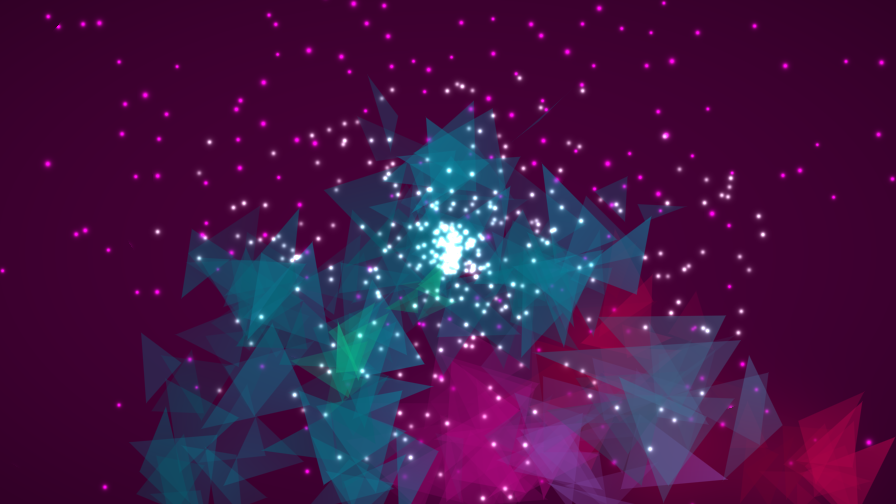
A WebGL 1 fragment shader for this background:

```glsl
precision highp float;
// Translucent teal and magenta shards under a white spark burst, on a dark plum field.

uniform vec2 u_resolution;

// Colours
const vec3 PLUM    = vec3(0.275, 0.000, 0.215);
const vec3 TEAL    = vec3(0.030, 0.480, 0.570);
const vec3 SLATE   = vec3(0.270, 0.450, 0.600);
const vec3 GREEN   = vec3(0.050, 0.720, 0.520);
const vec3 CRIMSON = vec3(0.620, 0.010, 0.260);
const vec3 MAGENTA = vec3(0.660, 0.030, 0.480);
const vec3 MAUVE   = vec3(0.520, 0.280, 0.660);
const vec3 FLECK   = vec3(0.780, 0.020, 0.720);
const vec3 SPARK   = vec3(0.950, 1.000, 0.980);

// Layout, in canvas heights
const vec2 CENTRE = vec2(0.8889, 0.5);
const vec2 BURST = vec2(0.893, 0.505);
const vec2 BURST_REACH = vec2(0.62, 0.54);
const float BURST_FOCUS = 1.9;
const float SPARK_RADIUS = 0.0042;
const float FLECK_RADIUS = 0.0042;
const float FLECK_CELL = 0.075;
const float FLECK_DENSITY = 0.48;
const float SHARD_ALPHA = 0.27;
const int MAX_SHARDS = 26;
const int SPARKS = 350;
const float TAU = 6.28318;

vec4 hash4(float n) {
  vec4 q = fract(n * vec4(0.1031, 0.1030, 0.0973, 0.1099));
  q += dot(q, q.wzxy + 33.33);
  return fract((q.xxyz + q.yzzw) * q.zywx);
}

vec2 polar(float angle, float radius) {
  return radius * vec2(cos(angle), sin(angle));
}

float cross2(vec2 a, vec2 b) { return a.x * b.y - a.y * b.x; }

// Signed distance to the line a-b, positive on its left
float edgeSide(vec2 p, vec2 a, vec2 b) {
  return cross2(normalize(b - a), p - a);
}

// Smooth coverage of a triangle with either winding
float triangle(vec2 p, vec2 a, vec2 b, vec2 c) {
  float winding = sign(cross2(b - a, c - a));
  float d = min(edgeSide(p, a, b) * winding,
            min(edgeSide(p, b, c) * winding, edgeSide(p, c, a) * winding));
  float soft = 0.8 / u_resolution.y;
  return smoothstep(-soft, soft, d);
}

// Blend a cluster of random triangles over col
vec3 shards(vec3 col, vec2 p, vec2 centre, vec2 spread, float size,
            vec3 tint, float count, float seed) {
  for (int i = 0; i < MAX_SHARDS; i++) {
    if (float(i) >= count) break;
    vec4 h = hash4(seed + float(i));
    vec2 q = p - centre - spread * (h.xy + h.zw - 1.0);
    if (dot(q, q) > 2.0 * size * size) continue;
    vec4 g = hash4(seed + float(i) + 711.0);
    vec3 r = size * mix(vec3(0.3), vec3(1.4), g.yzw);
    float turn = TAU * g.x;
    float cover = triangle(q, polar(turn, r.x),
                              polar(turn + 2.1 + 0.9 * (h.z - 0.5), r.y),
                              polar(turn + 4.2 + 0.9 * (h.w - 0.5), r.z));
    float sheen = 1.0 + 0.3 * dot(q, polar(turn, 1.0)) / size;
    col = mix(col, tint * (0.7 + 0.5 * h.x), cover * SHARD_ALPHA * sheen * (0.5 + g.y));
  }
  return col;
}

float glow(vec2 p, vec2 centre, float radius) {
  vec2 q = (p - centre) / radius;
  return exp(-dot(q, q));
}

// Two layers of jittered cells, thinning away from the upper middle
float flecks(vec2 p) {
  float light = 0.0;
  for (int layer = 0; layer < 2; layer++) {
    float k = float(layer);
    vec2 g = p / FLECK_CELL + k * vec2(7.37, 3.61);
    vec2 cell = floor(g);
    vec4 h = hash4(cell.x * 17.0 + cell.y * 61.0 + k * 131.0 + 400.0);
    vec2 offset = (fract(g) - 0.2 - 0.6 * h.xy) * FLECK_CELL;
    vec2 away = (p - vec2(0.95, 0.68)) / vec2(0.85, 0.52);
    float present = step(h.z, FLECK_DENSITY * exp(-dot(away, away)));
    float radius = FLECK_RADIUS * (0.7 + 0.5 * h.w);
    light += present * (glow(offset, vec2(0.0), radius)
                      + 0.25 * glow(offset, vec2(0.0), 2.0 * radius));
  }
  return light;
}

// White points crowding toward the burst centre
float sparks(vec2 p) {
  float light = 0.0;
  for (int i = 0; i < SPARKS; i++) {
    vec4 h = hash4(float(i) + 1301.0);
    vec2 arm = polar(TAU * h.x, pow(h.y, BURST_FOCUS)) * BURST_REACH;
    arm.y *= arm.y > 0.0 ? 0.62 : 1.0;
    vec2 q = p - BURST - arm - 0.05 * (h.zw - 0.5) * vec2(0.8, 1.8);
    float d = dot(q, q) / (SPARK_RADIUS * SPARK_RADIUS);
    if (d < 20.0) light += (0.45 + 0.5 * h.z) * (exp(-d) + 0.18 * exp(-0.2 * d));
  }
  return light;
}

void main() {
  vec2 p = (gl_FragCoord.xy - 0.5 * u_resolution) / u_resolution.y + CENTRE;
  vec2 v = (p - CENTRE) / vec2(0.889, 0.5);
  vec3 col = PLUM * (1.0 - 0.15 * dot(v, v));
  col += FLECK * flecks(p);

  // Soft light under the warm side
  col = mix(col, CRIMSON, 0.50 * glow(p, vec2(1.18, 0.32), 0.10));
  col = mix(col, CRIMSON, 0.45 * glow(p, vec2(1.33, 0.12), 0.15));
  col = mix(col, CRIMSON, 0.35 * glow(p, vec2(1.56, 0.07), 0.12));
  col = mix(col, MAGENTA, 0.35 * glow(p, vec2(0.90, 0.12), 0.12));

  // Warm clusters
  col = shards(col, p, vec2(1.57, 0.07), vec2(0.18, 0.14), 0.09, CRIMSON, 14.0, 20.0);
  col = shards(col, p, vec2(1.22, 0.27), vec2(0.22, 0.18), 0.09, CRIMSON, 12.0, 60.0);
  col = shards(col, p, vec2(0.99, 0.12), vec2(0.24, 0.15), 0.10, MAGENTA, 24.0, 100.0);
  col = shards(col, p, vec2(1.15, 0.12), vec2(0.30, 0.17), 0.10, MAUVE, 18.0, 140.0);

  // Cool clusters, arching from lower left over the burst to lower right
  col = shards(col, p, vec2(0.42, 0.13), vec2(0.13, 0.20), 0.10, TEAL, 14.0, 180.0);
  col = shards(col, p, vec2(0.50, 0.41), vec2(0.16, 0.14), 0.10, TEAL, 14.0, 220.0);
  col = shards(col, p, vec2(0.69, 0.09), vec2(0.15, 0.10), 0.10, TEAL, 9.0, 260.0);
  col = shards(col, p, vec2(0.70, 0.29), vec2(0.12, 0.14), 0.10, TEAL, 13.0, 300.0);
  col = shards(col, p, vec2(0.90, 0.48), vec2(0.32, 0.18), 0.12, TEAL, 26.0, 340.0);
  col = shards(col, p, vec2(0.86, 0.63), vec2(0.19, 0.14), 0.10, TEAL, 15.0, 380.0);
  col = shards(col, p, vec2(1.10, 0.41), vec2(0.14, 0.15), 0.10, TEAL, 14.0, 420.0);
  col = shards(col, p, vec2(1.35, 0.20), vec2(0.17, 0.12), 0.12, SLATE, 11.0, 460.0);
  col = shards(col, p, vec2(0.69, 0.29), vec2(0.06, 0.06), 0.07, GREEN, 5.0, 500.0);
  col = shards(col, p, vec2(0.85, 0.43), vec2(0.04, 0.04), 0.05, GREEN, 5.0, 540.0);

  // Large facets and outlying spikes
  float facets = triangle(p, vec2(0.94, 0.80), vec2(0.76, 0.64), vec2(0.945, 0.62))
               + triangle(p, vec2(1.06, 0.30), vec2(1.47, 0.325), vec2(1.37, 0.17));
  float spikes = triangle(p, vec2(1.18, 0.62), vec2(1.245, 0.65), vec2(1.24, 0.56))
               + triangle(p, vec2(1.265, 0.595), vec2(1.36, 0.59), vec2(1.28, 0.56))
               + triangle(p, vec2(1.11, 0.80), vec2(1.03, 0.73), vec2(1.07, 0.76))
               + triangle(p, vec2(0.73, 0.85), vec2(0.79, 0.77), vec2(0.775, 0.70))
               + triangle(p, vec2(0.28, 0.34), vec2(0.36, 0.28), vec2(0.29, 0.20));
  col = mix(col, mix(TEAL, SLATE, smoothstep(0.9, 1.3, p.x)), 0.38 * facets);
  col = mix(col, TEAL, 0.27 * spikes);

  col += SPARK * sparks(p);
  gl_FragColor = vec4(clamp(col, 0.0, 1.0), 1.0);
}
```
